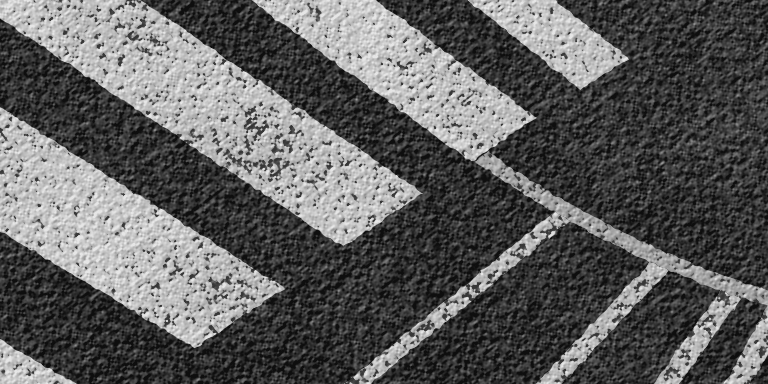
Give the GLSL for this texture, as a WebGL 1 fragment shader.

```glsl
precision highp float;
// Worn white road markings on dark, coarse asphalt: broad bars, a curved line and thin slanted lines.
uniform vec2 u_resolution;

#define CANVAS_UNITS 384.0
#define GRAIN_SIZE 4.6
#define EDGE_WOBBLE 2.6
#define ASPHALT_TONE 0.175
#define ASPHALT_RELIEF 0.46
#define PAINT_TONE 0.79
#define PAINT_RELIEF 0.42
#define CURVE_HALF_WIDTH 7.5
#define THIN_HALF_WIDTH 13.0

float hash(vec2 p) {
  vec3 h = fract(vec3(p.xyx) * 0.1031);
  h += dot(h, h.yzx + 33.33);
  return fract((h.x + h.y) * h.z);
}

float noise(vec2 p) {
  vec2 i = floor(p), f = fract(p);
  f = f * f * (3.0 - 2.0 * f);
  return mix(mix(hash(i), hash(i + vec2(1.0, 0.0)), f.x),
             mix(hash(i + vec2(0.0, 1.0)), hash(i + 1.0), f.x), f.y);
}

// Stone grain height: a coarse and a fine octave
float grain(vec2 p) {
  p = mat2(0.8, 0.6, -0.6, 0.8) * p / GRAIN_SIZE + 40.0;
  return 0.6 * noise(p) + 0.4 * noise(p * 2.1 + 17.0);
}

float clouds(vec2 p) {
  return 0.55 * noise(p / 75.0) + 0.3 * noise(p / 32.0 + 9.0) + 0.15 * noise(p / 13.0 + 31.0);
}

// Sum of a geometric progression, for spacing that shrinks with distance
vec2 progress(float k, vec2 ratio) {
  return (1.0 - pow(ratio, vec2(k))) / (1.0 - ratio);
}

// Signed distance below a line through a with the given slope
float belowLine(vec2 p, vec2 a, float slope) {
  return (p.y - a.y - slope * (p.x - a.x)) / sqrt(1.0 + slope * slope);
}

// Broad bars, positive inside
float bars(vec2 p) {
  float d = -1e3;
  for (int i = -1; i <= 3; i++) {
    float k = float(i);
    vec2 tip = vec2(285.0, 288.0) + vec2(138.0, -95.0) * progress(k, vec2(0.82, 0.79));
    vec2 heel = vec2(195.0, 348.0) + vec2(148.0, -101.0) * progress(k, vec2(0.86, 0.845));
    vec2 end = tip - heel;
    float sides = min(belowLine(p, tip, 0.635 + 0.05 * k), -belowLine(p, heel, 0.6 + 0.067 * k));
    d = max(d, min(sides, dot(p - heel, normalize(vec2(end.y, -end.x)))));
  }
  return d;
}

// Signed distance below the centre of the curved line
float belowCurve(vec2 p) {
  float u = p.x - 482.0;
  float slope = 0.69 - 0.00137 * u;
  return (p.y - 157.0 - 0.69 * u + 0.000685 * u * u) / sqrt(1.0 + slope * slope);
}

// Thin slanted lines, positive inside
float thinLines(vec2 p) {
  float d = -1e3;
  for (int i = 0; i < 4; i++) {
    float k = float(i);
    float foot = 357.0 + 192.0 * progress(k, vec2(0.61)).x;
    float lean = 1.22 * pow(0.77, k);
    float off = abs(p.x - foot - lean * (CANVAS_UNITS - p.y));
    d = max(d, (THIN_HALF_WIDTH - off) / sqrt(1.0 + lean * lean));
  }
  return d;
}

float blob(vec2 p, vec2 centre, vec2 radius) {
  vec2 v = (p - centre) / radius;
  return exp(-dot(v, v));
}

void main() {
  vec2 p = vec2(gl_FragCoord.x, u_resolution.y - gl_FragCoord.y) / u_resolution.y * CANVAS_UNITS;
  float pixel = CANVAS_UNITS / u_resolution.y;

  // Surface grain lit from the upper left
  float rough = grain(p);
  float relief = rough - grain(p - vec2(1.3, 1.6));
  float patches = clouds(p);

  // Asphalt, a little paler at the upper right
  float asphalt = ASPHALT_TONE + ASPHALT_RELIEF * relief + 0.26 * (rough - 0.5) + 0.09 * (patches - 0.5);
  asphalt += 0.035 * blob(p, vec2(710.0, 120.0), vec2(150.0, 130.0));
  asphalt = max(asphalt, 0.055);

  // Coverage of each marking
  vec2 q = p + EDGE_WOBBLE * (vec2(noise(p / 5.0), noise(p / 5.0 + 50.0)) - 0.5);
  float curveSide = belowCurve(q);
  float start = dot(q - vec2(470.0, 162.0), vec2(0.555, 0.832)) - 1.5;
  float bar = clamp(bars(q) / pixel + 0.5, 0.0, 1.0);
  float curve = clamp(min(CURVE_HALF_WIDTH - abs(curveSide), start) / pixel + 0.5, 0.0, 1.0);
  float thin = clamp(min(thinLines(q), curveSide - CURVE_HALF_WIDTH) / pixel + 0.5, 0.0, 1.0);

  // Wear opens pits in the paint
  float wear = 0.2 + 0.9 * (patches - 0.45);
  wear += 0.55 * blob(p, vec2(235.0, 145.0), vec2(75.0, 40.0));
  wear += 0.4 * blob(p, vec2(225.0, 285.0), vec2(75.0, 45.0));
  wear += 0.35 * blob(p, vec2(130.0, 35.0), vec2(70.0, 35.0));
  wear += 0.3 * blob(p, vec2(490.0, 130.0), vec2(50.0, 30.0));
  wear = max(wear, max(thin * 0.75, curve * 0.4));
  float limit = mix(0.17, 0.43, clamp(wear, 0.0, 1.1));
  float kept = smoothstep(limit - 0.09, limit + 0.07, rough);

  float paint = PAINT_TONE + PAINT_RELIEF * relief + 0.12 * (rough - 0.5) - 0.1 * wear;
  paint -= 0.12 * curve;
  paint = mix(asphalt + 0.16, min(paint, 0.9), kept);

  float tone = mix(asphalt, paint, max(bar, max(curve, thin)));
  gl_FragColor = vec4(vec3(clamp(tone, 0.0, 1.0)), 1.0);
}
```
